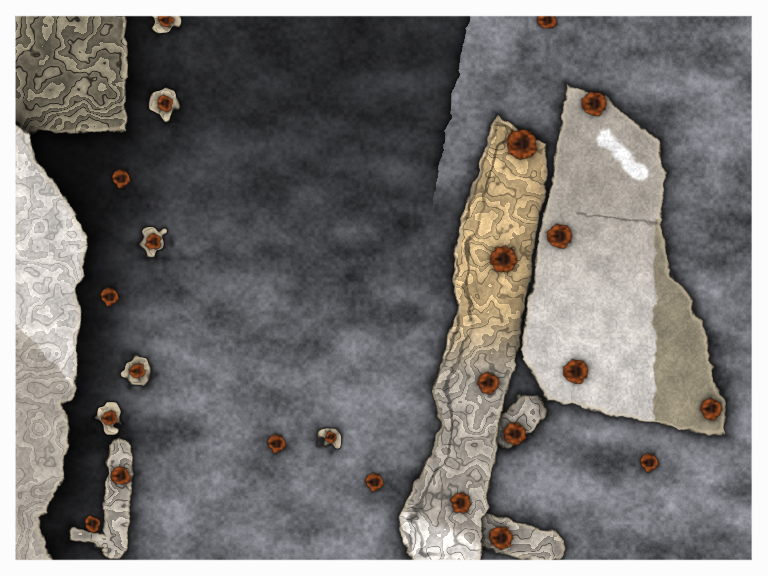
A Shadertoy shader for this texture:

```glsl
// Weathered slate with torn paper scraps and rusty nails, in a white frame.
// Scraps are distance fields roughened by noise; curls and grain are value noise.
// Units: 100 = canvas height.
const vec3 PAGE = vec3(.99), SLATE = vec3(.98,.99,1.04), RIM = vec3(.83,.77,.66);
const vec3 GREY = vec3(.68,.65,.61), PALE = vec3(.84,.82,.8);
const vec3 TAN = vec3(.8,.69,.51), OLD = vec3(.5,.47,.4);
const vec3 RUST = vec3(.52,.25,.1), IRON = vec3(.17,.1,.07);
const float SHADOW = .75, ROUGHNESS = 1.5;

// Scrap outlines
const vec2 LEFT[] = vec2[](vec2(2,79),vec2(5,77),vec2(6,73),vec2(13,63),
  vec2(15,59),vec2(14.6,52),vec2(13,50),vec2(14,46),vec2(13,31),vec2(11,30),
  vec2(12,25),vec2(11,17),vec2(8,11),vec2(6.5,10),vec2(9.5,2),vec2(2,2));
const vec2 STRIP[] = vec2[](vec2(86,80),vec2(90,77.5),vec2(95,75),vec2(94.6,67),
  vec2(90,39),vec2(86.5,25),vec2(83,2),vec2(71.5,2),vec2(69,10),vec2(75,22),
  vec2(76.4,27),vec2(75,32),vec2(79.5,47),vec2(78.5,52),vec2(80,63),vec2(83.6,72));
const vec2 SHEET[] = vec2[](vec2(98.6,85),vec2(104,84),vec2(110,79),vec2(114.6,75),
  vec2(115.4,68),vec2(114.6,63),vec2(116,53),vec2(120,48),vec2(123.4,40),vec2(123.6,35),
  vec2(126,29),vec2(126,24.5),vec2(120,25),vec2(95,30.5),vec2(90.3,39),vec2(94.6,63));
// Nails on slate: position, chip radius
const vec3 LOOSE[] = vec3[](vec3(28.6,82,2.5),vec3(21,69,0),vec3(26.6,58,2.4),
  vec3(19,48.5,0),vec3(23.8,35.6,2.3),vec3(19,27.4,2.3),vec3(48,23,0),
  vec3(57.5,24,1.7),vec3(65,16.3,0),vec3(112.7,19.7,0),vec3(28.8,96.5,2.2));
// Nails through paper: position, head radius
const vec3 PINNED[] = vec3[](vec3(103.2,82,2.1),vec3(90.6,75,2.6),vec3(97.2,59,2.1),
  vec3(87.4,55,2.3),vec3(84.8,33.5,1.8),vec3(100,35.5,2.1),vec3(89.4,24.6,1.9),
  vec3(123.5,29,1.8),vec3(80,12.7,1.7),vec3(87,6.6,2),vec3(21,17.4,1.6),
  vec3(16,9,1.4),vec3(95,96.6,1.6));

float hash(vec2 p) {
  vec3 q = fract(p.xyx * .1031);
  q += dot(q, q.yzx + 33.33);
  return fract((q.x + q.y) * q.z);
}
float noise(vec2 p) {
  vec2 i = floor(p), f = fract(p), e = vec2(1, 0);
  f *= f * (3. - 2. * f);
  return mix(mix(hash(i), hash(i + e), f.x), mix(hash(i + e.yx), hash(i + 1.), f.x), f.y);
}
float fbm(vec2 p) {
  float sum = 0., gain = .53;
  for (int i = 0; i < 4; i++, gain *= .5, p = p * 2.03 + 17.) sum += gain * noise(p);
  return sum;
}
float segment(vec2 p, vec2 a, vec2 b) {
  vec2 e = b - a;
  return length(p - a - e * clamp(dot(p - a, e) / dot(e, e), 0., 1.));
}
// Signed distance to a closed outline
float outline(vec2 p, vec2 v[16]) {
  float d = 1e3, s = 1.;
  for (int i = 0, j = 15; i < 16; j = i++) {
    vec2 a = v[i], e = v[j] - a, w = p - a;
    d = min(d, segment(p, a, v[j]));
    bvec3 c = bvec3(w.y >= 0., p.y < v[j].y, e.x * w.y > e.y * w.x);
    if (all(c) || all(not(c))) s = -s;
  }
  return s * d;
}
// Mottled paper with layered folds
vec3 stock(vec2 p, vec3 tint, float folds) {
  float layer = fract(fbm(p * .13 + 7.) * 7.) - .5;
  float crease = smoothstep(.1, 0., abs(layer));
  float mottle = .76 + .3 * fbm(p * .35) + .14 * noise(p * 3.);
  return tint * mottle * (1. - folds * crease) * (1. + folds * layer);
}
void paste(inout vec3 col, float d, vec3 paper, float reach, float aa) {
  col *= 1. - SHADOW * exp(-max(d, 0.) / reach);
  vec3 face = mix(paper, RIM, .5 * smoothstep(-1., -.3, d));
  face *= 1. - .6 * smoothstep(-.4, .1, d);
  col = mix(col, face, smoothstep(aa, -aa, d));
}
void nail(inout vec3 col, vec2 p, float size, float aa) {
  float r = length(p) + .5 * noise(p * 1.5 + size * 9.) - .25;
  col *= 1. - .5 * exp(-max(r - size, 0.) * 2.);
  float ring = smoothstep(.3, .75, r / size) * smoothstep(1.1, .8, r / size);
  vec3 head = mix(IRON, RUST, ring * .8) * (.6 + .9 * noise(p * 2.2 + 5.));
  col = mix(col, head, smoothstep(aa, -aa, r - size));
}
vec3 slate(vec2 p) {
  float tear = p.x - 61. - .2 * p.y - 2. * fbm(p.yy * .3);
  float torn = smoothstep(62., 72., p.y);
  float right = mix(smoothstep(76., 90., p.x), smoothstep(-.2, .2, tear), torn);
  float shade = mix(mix(.18, .42, smoothstep(88., 30., p.y)), .44, right);
  shade *= 1. - .7 * torn * step(tear, 0.) * exp(min(tear, 0.) * .8);
  shade *= mix(.3, 1., smoothstep(13., 34., p.x + .15 * max(30. - p.y, 0.)));
  float streak = noise(vec2(p.x * .04, p.y * .4 + p.x * .08));
  return SLATE * shade * (.1 + 1.1 * fbm(p * vec2(.13, .2)) + .2 * streak + .5 * fbm(p * 1.4));
}
void mainImage(out vec4 fragColor, in vec2 fragCoord) {
  float aa = 100. / iResolution.y;
  vec2 p = fragCoord * aa;
  vec2 q = p + ROUGHNESS * (vec2(fbm(p * .5), fbm(p * .5 + 40.)) - .5);
  vec3 col = slate(p);
  // Left scraps
  paste(col, max(q.x - 22., 77. - q.y), stock(p, OLD, .65), 2.5, aa);
  vec3 tint = mix(GREY, PALE, smoothstep(-.3, .3, q.y - 47. + q.x * 1.1));
  paste(col, outline(q, LEFT), stock(p, tint, .2), 3., aa);
  float sliver = segment(q, vec2(21, 22), vec2(20, 5)) - 2.2;
  sliver = min(sliver, segment(q, vec2(13, 7), vec2(20, 6)) - 1.2);
  // Small scraps
  float small = min(sliver, segment(q, vec2(88, 25), vec2(92, 29)) - 2.8);
  small = min(small, segment(q, vec2(84, 8), vec2(95, 5)) - 3.);
  paste(col, small, stock(p, GREY, .45), 1., aa);
  // Strip with curled layers
  float d = outline(q, STRIP);
  tint = mix(GREY, TAN, smoothstep(32., 48., p.y));
  tint = mix(tint, PALE * 1.1, smoothstep(1., -1., q.y + .4 * q.x - 39.));
  float curl = smoothstep(.3, 1., sin(d * 3. + 6. * noise(p * .3)));
  curl *= smoothstep(2., -2., p.x - 75. - .2 * p.y) * smoothstep(-4.5, -2., d);
  paste(col, d, stock(p, tint, .35) * (1. - .45 * curl), 1.2, aa);
  // Large sheet: dull flap, bare patch, crack
  tint = mix(GREY, PALE, smoothstep(72., 38., p.y));
  tint = mix(tint, OLD * 1.18, smoothstep(113.3, 113.9, q.x) * step(p.y, 62.));
  tint = mix(tint, PAGE, smoothstep(1.7, .9, segment(q, vec2(105, 76), vec2(111, 70))));
  tint *= 1. - .3 * smoothstep(.35, 0., segment(q, vec2(100, 63), vec2(115, 61)));
  paste(col, outline(q, SHEET), stock(p, tint, .06), 1.3, aa);
  // Nails
  for (int i = 0; i < 11; i++) {
    vec3 n = LOOSE[i];
    vec2 o = p - n.xy;
    if (n.z > 0.) paste(col, length(o) - n.z + 2. * noise(p * .8) - 1., stock(p, RIM, .3), .7, aa);
    nail(col, o, n.z > 0. ? n.z * .55 : 1.5, aa);
  }
  for (int i = 0; i < 13; i++) nail(col, p - PINNED[i].xy, PINNED[i].z, aa);
  // Frame
  vec2 border = abs(p - vec2(66.6, 50)) - vec2(63.9, 47.2);
  fragColor = vec4(mix(col, PAGE, smoothstep(-aa, aa, max(border.x, border.y))), 1);
}
```
